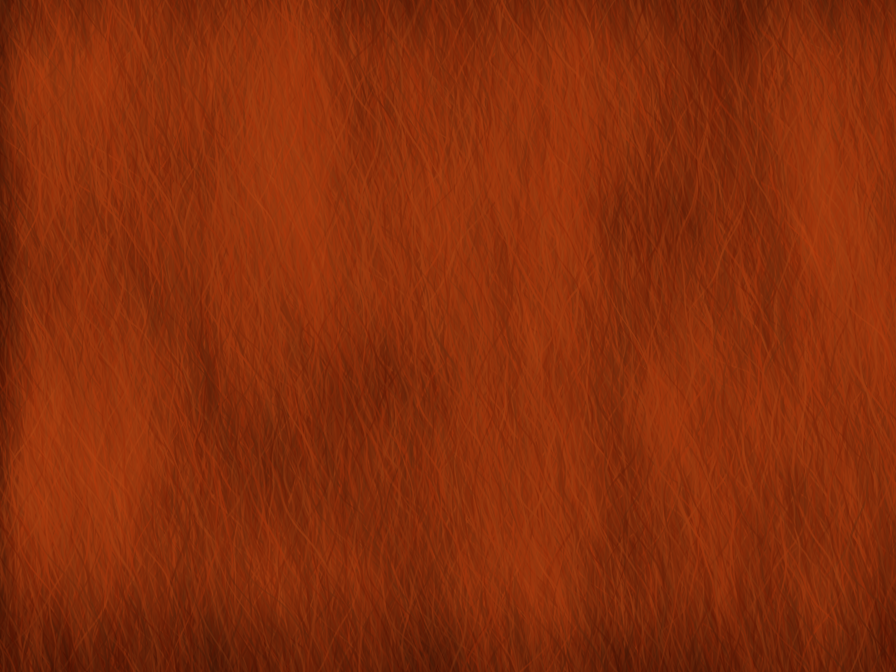
A WebGL 1 fragment shader for this texture:

```glsl
precision highp float;
// Draws a dense coat of russet fur with fine crossing hairs and shaded edges.

uniform vec2 u_resolution;

const int HAIR_LAYERS = 52;
const vec3 DEEP_RUST = vec3(0.27, 0.073, 0.013);
const vec3 BRIGHT_RUST = vec3(0.66, 0.234, 0.057);
const vec3 GOLD_TINT = vec3(-0.02, 0.04, 0.025);

// Arithmetic hash of a lattice point, from 0 to 1.
float hash(vec2 cell) {
  vec3 h = fract(cell.xyx * 0.1031);
  h += dot(h, h.yzx + 33.33);
  return fract((h.x + h.y) * h.z);
}

float valueNoise(vec2 p) {
  vec2 cell = floor(p);
  vec2 f = fract(p);
  f = f * f * (3.0 - 2.0 * f);
  float low = mix(hash(cell), hash(cell + vec2(1.0, 0.0)), f.x);
  float high = mix(hash(cell + vec2(0.0, 1.0)), hash(cell + 1.0), f.x);
  return mix(low, high, f.y);
}

float fractalNoise(vec2 p) {
  float sum = 0.0;
  float gain = 0.55;
  for (int octave = 0; octave < 3; octave++) {
    sum += gain * valueNoise(p);
    p = p * 2.03 + vec2(17.0, 31.0);
    gain *= 0.5;
  }
  return sum;
}

// Coordinates across and along a direction leaning left of upright.
vec2 leanFrame(vec2 p, float angle) {
  float c = cos(angle);
  float s = sin(angle);
  return vec2(c * p.x + s * p.y, c * p.y - s * p.x);
}

// One hair per long cell: x is coverage, y is shade, z is tint.
vec3 hairLayer(vec2 p, float seed, vec2 cellSize, float halfWidth) {
  vec2 layerOffset = vec2(seed * 17.0, seed * 29.0) + 50.0;
  float column = floor(p.x / cellSize.x);
  float along = p.y / cellSize.y + hash(vec2(column, 3.0) + layerOffset);
  vec2 cell = vec2(column, floor(along)) + layerOffset;
  float t = fract(along);

  float root = mix(0.34, 0.66, hash(cell + 101.0));
  float bend = hash(cell + 211.0) - 0.5;
  float wave = 0.07 * sin(t * 13.0 + root * 40.0);
  float center = root + bend * (t * t - 0.35) * 0.6 + wave;
  float dist = abs(fract(p.x / cellSize.x) - center) * cellSize.x;

  float taper = 4.0 * t * (1.0 - t);
  float coverage = (1.0 - smoothstep(0.0, halfWidth, dist)) * taper;
  return vec3(coverage, hash(cell + 307.0), hash(cell + 401.0));
}

// Small upright tufts of light and shadow.
float tuftTone(vec2 p) {
  vec2 q = leanFrame(p, 0.1);
  q.x += 0.07 * valueNoise(q * vec2(5.0, 5.0) + 9.0);
  return fractalNoise(q * vec2(7.5, 3.4) + vec2(71.0, 41.0)) - 0.48;
}

// Darkness along the borders, broken up by the tufts.
float edgeShadow(vec2 p, float aspect) {
  float ragged = 0.07 * (valueNoise(p * vec2(16.0, 7.0) + 60.0) - 0.5);
  float left = 1.0 - smoothstep(-0.02, 0.05, p.x + 0.4 * ragged);
  float right = 1.0 - smoothstep(-0.02, 0.04, aspect - p.x);
  float bottom = 1.0 - smoothstep(-0.04, 0.16, p.y + ragged);
  float top = 1.0 - smoothstep(-0.04, 0.12, 1.0 - p.y + ragged);
  return 0.55 * left + 0.08 * right + 0.40 * bottom + 0.24 * top;
}

void main() {
  vec2 p = gl_FragCoord.xy / u_resolution.y;
  float aspect = u_resolution.x / u_resolution.y;
  float pixel = 1.0 / u_resolution.y;

  // Hairs are laid over each other from the undercoat upward.
  float hairTone = 0.0;
  float hairTint = 0.0;
  for (int i = 0; i < HAIR_LAYERS; i++) {
    float layer = float(i);
    float spread = hash(vec2(layer, 5.0)) + hash(vec2(layer, 83.0));
    vec2 q = leanFrame(p, mix(-0.56, 0.78, 0.5 * spread));
    q.x += 0.045 * valueNoise(q * vec2(7.0, 7.0) + layer * 13.0 + 40.0);

    float size = hash(vec2(layer, 47.0));
    vec2 cellSize = mix(vec2(0.024, 0.13), vec2(0.038, 0.28), size);
    vec3 hair = hairLayer(q + 2.0, layer, cellSize, 0.0018 + 0.5 * pixel);
    float opacity = 0.55 * hair.x;
    // Most hairs are muted and a few catch the light.
    float shade = mix(-0.24, 0.45, hair.y * mix(0.5, 1.0, hair.y));
    hairTone = mix(hairTone, shade, opacity);
    hairTint = mix(hairTint, hair.z - 0.5, opacity);
  }

  // Tufts, hairs and borders share one tone ramp with soft highlights.
  float tone = 0.70 + 0.72 * tuftTone(p) + hairTone - edgeShadow(p, aspect);
  tone -= 0.45 * max(tone - 0.82, 0.0);
  vec3 color = mix(DEEP_RUST, BRIGHT_RUST, clamp(tone, -0.35, 1.1));
  color += GOLD_TINT * hairTint * 1.4;
  gl_FragColor = vec4(clamp(color, 0.0, 1.0), 1.0);
}
```
